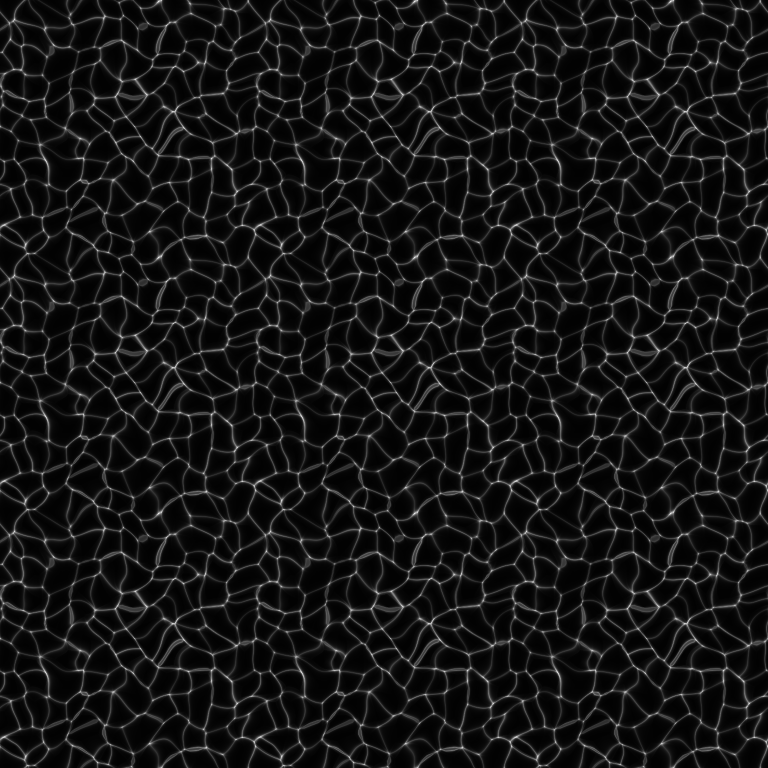
Reproduce this texture procedurally as a WebGL 2 fragment shader.

```glsl
#version 300 es
precision highp float;
// Web of pale light caustics on black, a square tile repeated 3 by 3.
// Weighted cellular noise on a wrapping grid gives rounded cell borders;
// border distance shapes the threads, lenses, cusps and bright knots.
uniform vec2 u_resolution;
out vec4 fragColor;

const float TAU = 6.2831853;
const float REPEATS = 3.0;
const float CELLS = 11.0;   // grid cells along one tile
const float JITTER = 0.82;  // scatter of the cell centres
const int SAMPLES = 2;      // subsamples along one pixel side

const vec3 BLACK = vec3(0.008);
const vec3 WHITE = vec3(1.0);

// The three nearest weighted distances and the border's own features
struct Cell {
    vec3 dist;      // nearest, second and third
    float border;   // distance to the closest border
    float edgeKey;  // shared by both sides of a border
};

vec3 hash3(vec2 p) {
    vec3 q = fract(p.xyx * vec3(0.1031, 0.1030, 0.0973) + 0.137);
    q += dot(q, q.yxz + 33.33);
    return fract((q.xxy + q.yzz) * q.zyx);
}

// Layered sines with whole frequencies, so the bend wraps with the tile
vec2 bend(vec2 t) {
    vec2 a = sin(TAU * (vec2(2.0, 3.0) * t.yx + vec2(0.1, 0.6)) + sin(TAU * 2.0 * t));
    vec2 b = sin(TAU * (vec2(7.0, 6.0) * t.yx + vec2(0.4, 0.8)) + sin(TAU * 4.0 * t));
    return 0.25 * a + 0.07 * b;
}

// Slow change of brightness inside one tile
float drift(vec2 t) {
    float wave = sin(TAU * (2.0 * t.x + t.y) + 2.0 * sin(TAU * 3.0 * t.y));
    return 0.5 + 0.5 * wave * sin(TAU * (3.0 * t.y - t.x) + sin(TAU * 4.0 * t.x));
}

Cell nearestCells(vec2 p, float period) {
    vec2 base = floor(p);
    vec3 dist = vec3(9.0);
    vec2 toFirst = vec2(1.0), toSecond = vec2(1.0);
    vec2 firstId = vec2(0.0), secondId = vec2(0.0);
    for (int y = -2; y <= 2; y++) {
        for (int x = -2; x <= 2; x++) {
            vec2 corner = base + vec2(x, y);
            vec2 id = mod(corner, period);
            vec3 rnd = hash3(id);
            vec2 offset = corner + 0.5 + JITTER * (rnd.xy - 0.5) - p;
            float d = length(offset) + 0.3 * (rnd.z - 0.5);
            if (d < dist.x) {
                dist = vec3(d, dist.xy);
                toSecond = toFirst;
                secondId = firstId;
                toFirst = offset;
                firstId = id;
            } else if (d < dist.y) {
                dist = vec3(dist.x, d, dist.y);
                toSecond = offset;
                secondId = id;
            } else {
                dist.z = min(dist.z, d);
            }
        }
    }
    float slope = length(normalize(toFirst) - normalize(toSecond));
    float border = (dist.y - dist.x) / max(slope, 0.6);
    return Cell(dist, border, hash3(firstId + secondId + 17.0).x);
}

float falloff(float d, float reach) {
    return exp(-d / reach);
}

// Some borders split in two and enclose a narrow grey lens
float lensWidth(float key, float toKnot) {
    return 0.075 * smoothstep(0.76, 0.95, key) * smoothstep(0.02, 0.3, toKnot);
}

float caustics(vec2 t) {
    Cell c = nearestCells(t * CELLS + bend(t), CELLS);
    float toKnot = c.dist.z - c.dist.y;
    float spread = c.dist.z - c.dist.x;
    float mist = drift(t);

    float width = lensWidth(c.edgeKey, toKnot);
    float strength = mix(0.3, 1.0, fract(c.edgeKey * 7.31)) * mix(0.75, 1.05, mist);
    float thread = 0.47 * strength * falloff(abs(c.border - width), 0.03);
    float lens = 0.13 * (1.0 - smoothstep(width - 0.02, width + 0.02, c.border))
               * smoothstep(0.01, 0.05, width);
    float haze = mix(0.03, 0.1, mist) * falloff(c.border, 0.13);
    float cusp = 0.09 * falloff(toKnot, 0.04) * falloff(c.dist.y - c.dist.x, 0.2);
    float knot = 0.6 * falloff(spread, 0.055);
    return thread + lens + haze + cusp + knot;
}

void main() {
    // Average several points per pixel to smooth the thin threads
    float light = 0.0;
    for (int j = 0; j < SAMPLES; j++) {
        for (int i = 0; i < SAMPLES; i++) {
            vec2 shift = (vec2(i, j) + 0.5) / float(SAMPLES) - 0.5;
            vec2 uv = (gl_FragCoord.xy + shift) / u_resolution;
            light += min(caustics(fract(uv * REPEATS)), 1.0);
        }
    }
    light /= float(SAMPLES * SAMPLES);
    fragColor = vec4(mix(BLACK, WHITE, light), 1.0);
}
```
